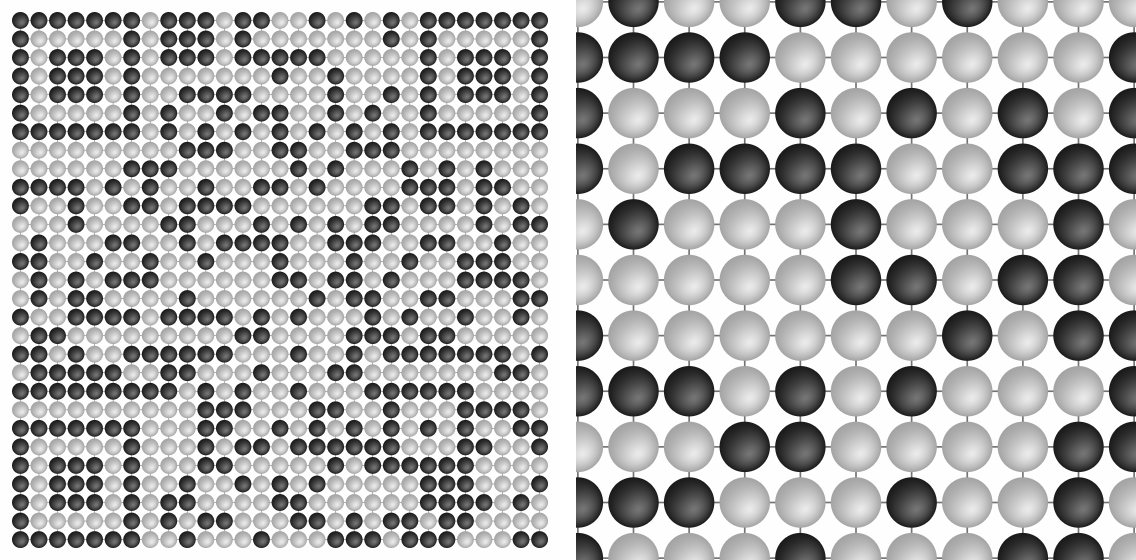
Left, the full canvas; right, a detail of the centre.
A Shadertoy shader for this pattern:

```glsl
// Square lattice of 29 x 29 shaded dark and pale beads joined by hairlines, with nested-square corner blocks.

const float COUNT = 29.0;      // beads across and down
const float MARGIN = 0.0199;   // blank border, in canvas units
const float RADIUS = 0.453;    // bead radius, in cells
const float LINE_WIDTH = 0.03; // connecting line, in cells
const float DARK_SHARE = 0.46; // share of dark beads among the scattered ones

float hash(vec2 cell) {
    vec3 q = fract(cell.xyx * vec3(0.1031, 0.1030, 0.0973));
    q += dot(q, q.yzx + 33.33);
    return fract((q.x + q.y) * q.z);
}

// Square ring number of a cell around a centre
float ringIndex(vec2 cell, vec2 centre) {
    vec2 d = abs(cell - centre);
    return floor(max(d.x, d.y) + 0.5);
}

// 1 for a dark bead, 0 for a pale one; rows count downwards
float beadIsDark(vec2 cell) {
    float last = COUNT - 1.0;
    float dark = step(hash(cell + 17.0), DARK_SHARE);

    // Alternating beads along one row and one column
    if (cell.x == 6.0 || cell.y == 6.0) dark = 1.0 - mod(cell.x + cell.y, 2.0);

    // Small nested square near the lower right
    float small = ringIndex(cell, vec2(last - 6.0));
    if (small < 2.5) dark = small == 1.0 ? 0.0 : 1.0;

    // Large nested squares in three corners, each with a pale surround
    for (int i = 0; i < 3; i++) {
        vec2 corner = vec2(i == 1, i == 2);
        float ring = ringIndex(cell, mix(vec2(3.0), vec2(last - 3.0), corner));
        if (ring < 4.5) dark = (ring == 2.0 || ring == 4.0) ? 0.0 : 1.0;
    }
    return dark;
}

// Box-filtered coverage of a line at signed distance d
float lineCoverage(float d, float width, float pixel) {
    vec2 edges = clamp(0.5 + (d + vec2(0.5, -0.5) * width) / pixel, 0.0, 1.0);
    return edges.x - edges.y;
}

// Radial shade with an offset highlight; p has unit length at the rim
float beadShade(vec2 p, float dark) {
    vec2 focus = vec2(0.22, 0.30);
    float t = length(p - focus * max(1.0 - dot(p, p), 0.0));
    float falloff = pow(min(t, 1.0), 1.3);
    return mix(mix(0.92, 0.64, falloff), mix(0.46, 0.10, falloff), dark);
}

void mainImage(out vec4 fragColor, in vec2 fragCoord) {
    float side = min(iResolution.x, iResolution.y);
    vec2 uv = (fragCoord - 0.5 * iResolution.xy) / side;
    uv = vec2(0.5 + uv.x, 0.5 - uv.y);

    float cellSize = (1.0 - 2.0 * MARGIN) / COUNT;
    float pixel = 1.0 / (side * cellSize);
    vec2 grid = (uv - MARGIN) / cellSize;
    vec2 cell = floor(grid);
    vec2 p = grid - cell - 0.5;
    float shade = 0.995;

    // Lines between the outermost bead centres
    vec2 fromMiddle = abs(grid - 0.5 * COUNT);
    if (max(fromMiddle.x, fromMiddle.y) < 0.5 * COUNT - 0.4) {
        float line = max(lineCoverage(p.x, LINE_WIDTH, pixel),
                         lineCoverage(p.y, LINE_WIDTH, pixel));
        shade = mix(shade, 0.45, line);
    }

    // Beads
    if (max(fromMiddle.x, fromMiddle.y) < 0.5 * COUNT) {
        float cover = clamp(0.5 + (RADIUS - length(p)) / pixel, 0.0, 1.0);
        shade = mix(shade, beadShade(p / RADIUS, beadIsDark(cell)), cover);
    }
    fragColor = vec4(vec3(shade), 1.0);
}
```
